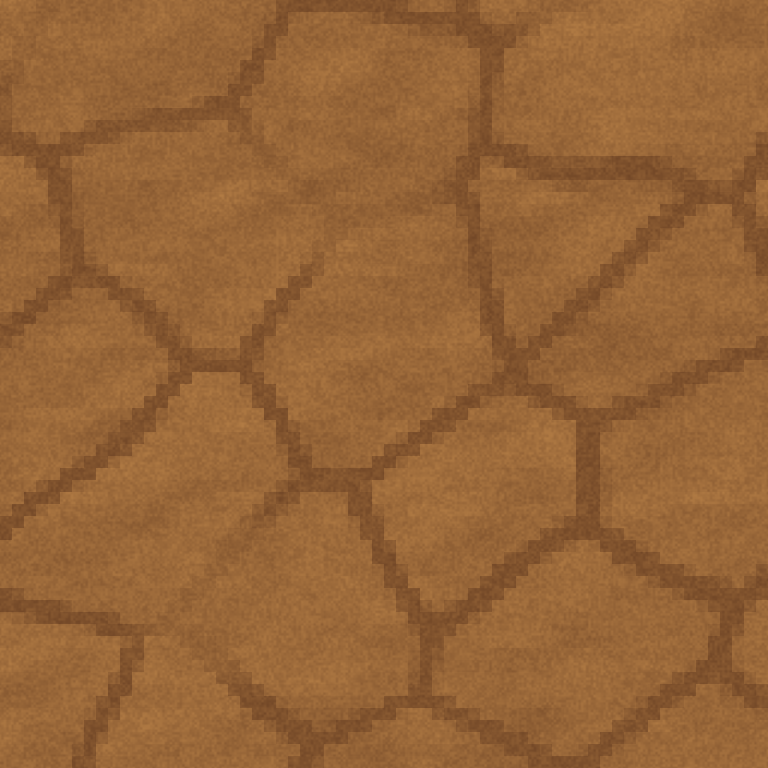
A Shadertoy shader for this texture:

```glsl
const float BLOCKS = 64.0;
const vec3 CRACK_BROWN = vec3(0.465, 0.293, 0.160);
const vec3 LIGHT_CLAY = vec3(0.665, 0.458, 0.252);

float hash(vec2 p) {
    vec3 q = fract(vec3(p.xyx) * 0.1031);
    q += dot(q, q.yzx + 33.33);
    return fract((q.x + q.y) * q.z);
}

vec2 hash2(vec2 p) {
    return vec2(hash(p + 17.0), hash(p + 71.0));
}

float noise(vec2 p) {
    vec2 i = floor(p), f = fract(p);
    f = f * f * (3.0 - 2.0 * f);
    vec2 e = vec2(0.0, 1.0);
    return mix(mix(hash(i), hash(i + e.yx), f.x),
               mix(hash(i + e.xy), hash(i + e.yy), f.x), f.y);
}

vec2 rotate(vec2 p, float angle) {
    float c = cos(angle), s = sin(angle);
    return vec2(c * p.x + s * p.y, c * p.y - s * p.x);
}

// Snaps to block centres, with block edges smoothed over the given width
vec2 snapToBlocks(vec2 p, float width) {
    p -= 0.5;
    vec2 i = floor(p);
    return i + clamp((p - i - 0.5) / width + 0.5, 0.0, 1.0) + 0.5;
}

vec2 cellPoint(vec2 cell) {
    return cell + 0.14 + 0.72 * hash2(cell);
}

// Distance to the nearest border between Voronoi cells
float borderDistance(vec2 p) {
    vec2 base = floor(p), nearest = vec2(0.0), home = base;
    float best = 100.0;
    for (int y = -1; y <= 1; y++)
    for (int x = -1; x <= 1; x++) {
        vec2 cell = base + vec2(x, y);
        vec2 offset = cellPoint(cell) - p;
        float d = dot(offset, offset);
        if (d < best) { best = d; nearest = offset; home = cell; }
    }
    float border = 100.0;
    for (int y = -2; y <= 2; y++)
    for (int x = -2; x <= 2; x++) {
        vec2 offset = cellPoint(home + vec2(x, y)) - p;
        vec2 across = offset - nearest;
        if (dot(across, across) > 0.0001)
            border = min(border, dot(0.5 * (offset + nearest), normalize(across)));
    }
    return border;
}

// Crack strength, with wavy paths and some faded stretches
float cracks(vec2 block) {
    vec2 uv = block / BLOCKS;
    vec2 warp = vec2(noise(uv * 7.0), noise(uv * 7.0 + 40.0)) - 0.5;
    vec2 p = rotate(uv + 0.045 * warp, 0.7) * vec2(3.5, 4.3) + 20.0;
    float ragged = 0.025 * (noise(block + 9.0) - 0.5);
    float line = 1.0 - smoothstep(0.030, 0.082, borderDistance(p) + ragged);
    float presence = mix(0.3, 1.0, smoothstep(0.18, 0.38, noise(uv * 4.0 + 5.0)));
    return line * presence * mix(0.85, 1.1, noise(block + 60.0));
}

// Tilted streaks broken into horizontal dashes
float mottle(vec2 uv, vec2 block) {
    vec2 soft = mix(block / BLOCKS, uv, 0.3);
    float streak = noise(rotate(soft, 0.45) * vec2(9.0, 24.0) + 30.0);
    float dash = noise(soft * vec2(20.0, 54.0) + 80.0);
    float patches = noise(block * vec2(0.5, 1.0) + 11.0);
    return 0.45 * streak + 0.35 * dash + 0.2 * patches - 0.5;
}

float grain(vec2 uv) {
    float fine = noise(uv * 310.0 + 3.0);
    float coarse = noise(rotate(uv, 0.6) * 170.0 + 90.0);
    return 0.65 * fine + 0.35 * coarse - 0.5;
}

void mainImage(out vec4 fragColor, in vec2 fragCoord) {
    vec2 uv = fragCoord / iResolution.y;
    vec2 block = snapToBlocks(uv * BLOCKS, BLOCKS / iResolution.y);

    // Clay tone from broad streaks, darkened by cracks and roughened by grain
    float tone = 0.71 + 0.62 * mottle(uv, block);
    tone = mix(tone, 0.15, clamp(cracks(block), 0.0, 1.0));
    tone += 0.55 * grain(uv);
    fragColor = vec4(mix(CRACK_BROWN, LIGHT_CLAY, tone), 1.0);
}
```
